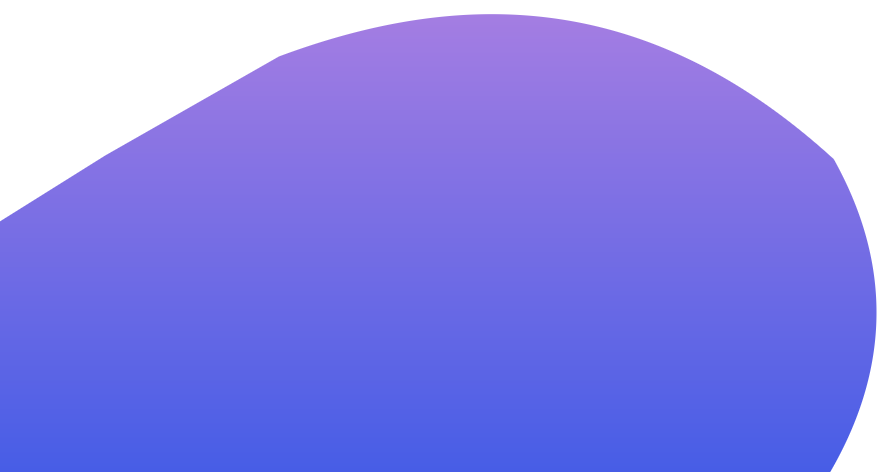
Reproduce this background procedurally as a Shadertoy shader.

```glsl
// Height of the upper outline: two straight slopes, then a skewed dome
float upperEdge(float x) {
    float u = x - 1.042;
    float dome = 0.970 - u * u * (0.496 + 0.123 * u);
    float slopes = min(0.531 + 0.626 * x, 0.5435 + 0.570 * x);
    return min(slopes, dome);
}

// Horizontal reach of the bulging right side
float rightEdge(float y) {
    float v = y - 0.338;
    return 1.857 - 0.858 * v * v;
}

void mainImage(out vec4 fragColor, in vec2 fragCoord) {
    vec2 p = fragCoord / iResolution.y;

    // Blob interior, positive inside both outlines
    float inside = min(upperEdge(p.x) - p.y, rightEdge(p.y) - p.x);
    float edgeWidth = length(vec2(dFdx(inside), dFdy(inside)));
    float coverage = clamp(0.5 + inside / max(edgeWidth, 1e-5), 0.0, 1.0);

    // Vertical blend from blue to violet
    vec3 blue = vec3(0.277, 0.365, 0.903);
    vec3 violet = vec3(0.655, 0.495, 0.887);
    vec3 fill = mix(blue, violet, p.y);

    fragColor = vec4(mix(vec3(1.0), fill, coverage), 1.0);
}
```
